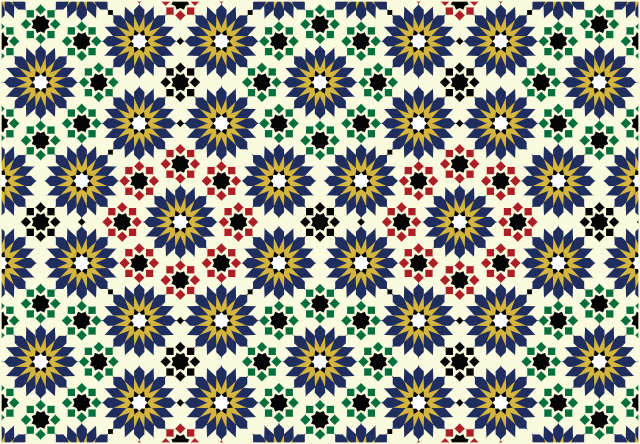
Give the GLSL for this pattern, as a Shadertoy shader.

```glsl
// Zellige tiling: sixteen-point stars and eight-petal rosettes on a square lattice.
// Mirror folds reduce each repeat to one triangle holding two stars and three
// rosettes; each motif is layered from angular folds and straight edges.

const float PI = 3.14159265;

// Folds the plane into half of one of n sectors, its axis along +x.
vec2 foldSector(vec2 p, float n, float turn) {
    float h = PI / n;
    float a = abs(mod(atan(p.y, p.x) + turn + h, 2.0 * h) - h);
    return length(p) * vec2(cos(a), sin(a));
}

// Signed distance to the edges of an n-point star.
float starEdge(vec2 p, float n, float tip, float notch, float turn) {
    float h = PI / n;
    vec2 edge = notch * vec2(cos(h), sin(h)) - vec2(tip, 0.0);
    return dot(foldSector(p, n, turn) - vec2(tip, 0.0), normalize(vec2(edge.y, -edge.x)));
}

float diamond(vec2 p, float r) {
    return (abs(p.x) + abs(p.y) - r) * 0.7071;
}

void paint(inout vec3 col, vec3 ink, float d, float pixel) {
    col = mix(col, ink, clamp(0.5 - d / pixel, 0.0, 1.0));
}

vec2 nearer(vec2 a, vec2 b) {
    return dot(a, a) < dot(b, b) ? a : b;
}

void mainImage(out vec4 fragColor, in vec2 fragCoord) {
    // The canvas is 534 units high; one repeat is 336 units square.
    float pixel = 534.0 / iResolution.y;
    vec2 p = (fragCoord - 0.5 * iResolution.xy) * pixel;
    vec2 cell = mod(p + 168.0, 336.0) - 168.0;
    vec2 quad = abs(cell);

    vec3 cream = vec3(0.98, 0.98, 0.875);
    vec3 blue = vec3(0.12, 0.18, 0.37);
    vec3 yellow = vec3(0.83, 0.71, 0.25);
    vec3 black = vec3(0.02);
    vec3 red = vec3(0.68, 0.12, 0.15);
    vec3 green = vec3(0.02, 0.44, 0.24);

    // Fold over both diagonals; the first one also swaps red and green.
    vec3 petalInk = quad.y > quad.x ? green : red;
    vec2 q = quad.y > quad.x ? quad.yx : quad;
    if (q.x + q.y > 168.0) q = 168.0 - q.yx;

    vec3 col = cream;

    // Large star: blue points with blunt petals, yellow ring, black and white core
    vec2 s = nearer(q - 49.4, q - vec2(168.0, 0.0));
    vec2 v = foldSector(s, 8.0, 0.0);
    float petal = max(v.y - 6.2, (v.x + v.y - 44.0) * 0.7071);
    paint(col, blue, min(starEdge(s, 16.0, 45.0, 32.0, 0.0), petal), pixel);
    paint(col, yellow, starEdge(s, 16.0, 31.0, 17.0, PI / 16.0), pixel);
    paint(col, black, starEdge(s, 8.0, 15.0, 9.5, PI / 8.0), pixel);
    paint(col, vec3(1.0), starEdge(s, 8.0, 10.0, 7.65, 0.0), pixel);

    // Rosette: eight squares set corner outward round a black star
    vec2 r = nearer(q - vec2(98.1, 0.0), q - vec2(118.6, 49.4));
    if (dot(q, q) < dot(r, r)) {
        r = q;
        petalInk = black;
    }
    v = foldSector(r, 8.0, 0.0);
    paint(col, petalInk, diamond(v - vec2(17.6, 0.0), 6.2), pixel);
    paint(col, black, starEdge(r, 8.0, 11.5, 8.8, PI / 8.0), pixel);

    // Small black fillers, with one square and one diamond left out per repeat
    float filler = min(diamond(cell - vec2(49.4, 0.0), 4.5),
                       diamond(quad - vec2(168.0, 118.6), 4.5));
    vec2 square = abs(quad - 84.0) - 2.9;
    if (cell.x > 0.0 || cell.y < 0.0) filler = min(filler, max(square.x, square.y));
    paint(col, black, filler, pixel);

    // Plain margin
    vec2 margin = 0.5 * iResolution.xy * pixel - 2.0 - abs(p);
    paint(col, cream, min(margin.x, margin.y), pixel);

    fragColor = vec4(col, 1.0);
}
```
